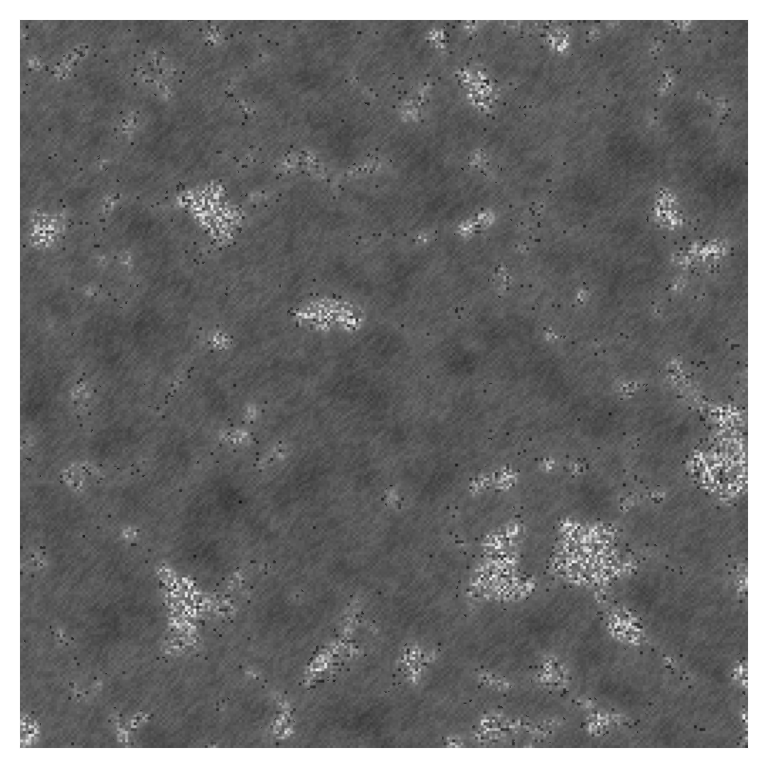
Give the GLSL for this texture, as a three.js fragment shader.

```glsl
// Speckled grey mineral surface inside a thin white margin.
// Layered cellular blobs make a height field; low parts sink into soft dark
// patches, high parts break up into bright and dark square grains.

#define MARGIN 0.026       // white frame width
#define EDGE 0.0008        // half width of the frame edge blend
#define GRAINS 256.0       // grains across the surface
#define GRAIN_SOFT 0.34    // blend between grains, 0.5 = fully smooth
#define GRAIN_AMP 0.06     // contrast of the fine grain
#define BASE_GREY 0.35
#define PATCH_AMP 0.027    // contrast of the soft patches
#define SPECK_LIGHT 0.56   // extra brightness of the lightest specks
#define SPECK_DARK 0.20    // depth of the dark specks
#define DARK_CHANCE 0.09   // share of dark specks within high parts

varying vec2 vUv;

vec3 hash3(vec2 p) {
  vec3 q = fract(p.xyx * vec3(0.1031, 0.1030, 0.0973));
  q += dot(q, q.yxz + 33.33);
  return fract((q.xxy + q.yzz) * q.zyx);
}

// Cellular noise: one randomly placed, signed soft blob per cell
float blobs(vec2 p) {
  vec2 cell = floor(p);
  float sum = 0.0;
  for (int y = -1; y <= 1; y++) {
    for (int x = -1; x <= 1; x++) {
      vec2 c = cell + vec2(float(x), float(y));
      vec3 rnd = hash3(c);
      vec2 d = p - c - rnd.xy;
      float k = max(0.0, 1.0 - dot(d, d));
      sum += (2.0 * rnd.z - 1.0) * k * k * k;
    }
  }
  return sum;
}

// Layered blobs, scaled to a spread of about one
float heightField(vec2 p) {
  float h = 0.5 * blobs(p * 9.0 + 7.0)
          + 0.9 * blobs(p * 18.0 + 61.0)
          + 0.6 * blobs(p * 36.0 + 133.0);
  return h / 0.46;
}

// Grey of one grain, given the height of the surface there
float grainGrey(vec2 cell, float height) {
  vec3 rnd = hash3(cell + 19.0);
  vec3 neighbour = hash3(cell + 20.0);

  // Sharing part of the diagonal neighbour gives a faint slanted weave
  float weave = 2.0 * mix(rnd.x, neighbour.x, 0.35) - 1.0;
  float grey = BASE_GREY + PATCH_AMP * clamp(height, -3.2, 1.5);
  grey += GRAIN_AMP * weave;

  // Specks on the high parts
  float light = smoothstep(0.8, 2.6, height);
  float dark = smoothstep(0.2, 1.6, height);
  grey += SPECK_LIGHT * light * rnd.y * rnd.y;
  grey -= SPECK_DARK * step(rnd.z, DARK_CHANCE * dark);
  return grey;
}

// Square grains, blended softly across their borders
float surfaceGrey(vec2 p) {
  float height = heightField(p);
  vec2 g = p * GRAINS - 0.5;
  vec2 cell = floor(g);
  vec2 f = smoothstep(0.5 - GRAIN_SOFT, 0.5 + GRAIN_SOFT, fract(g));
  float low = mix(grainGrey(cell, height),
                  grainGrey(cell + vec2(1.0, 0.0), height), f.x);
  float high = mix(grainGrey(cell + vec2(0.0, 1.0), height),
                   grainGrey(cell + 1.0, height), f.x);
  return mix(low, high, f.y);
}

void main() {
  vec2 p = (vUv - MARGIN) / (1.0 - 2.0 * MARGIN);

  // Signed distance to the square surface
  vec2 q = abs(vUv - 0.5) - (0.5 - MARGIN);
  float outside = smoothstep(-EDGE, EDGE, max(q.x, q.y));

  float grey = mix(surfaceGrey(p), 1.0, outside);
  gl_FragColor = vec4(vec3(clamp(grey, 0.0, 1.0)), 1.0);
}
```
